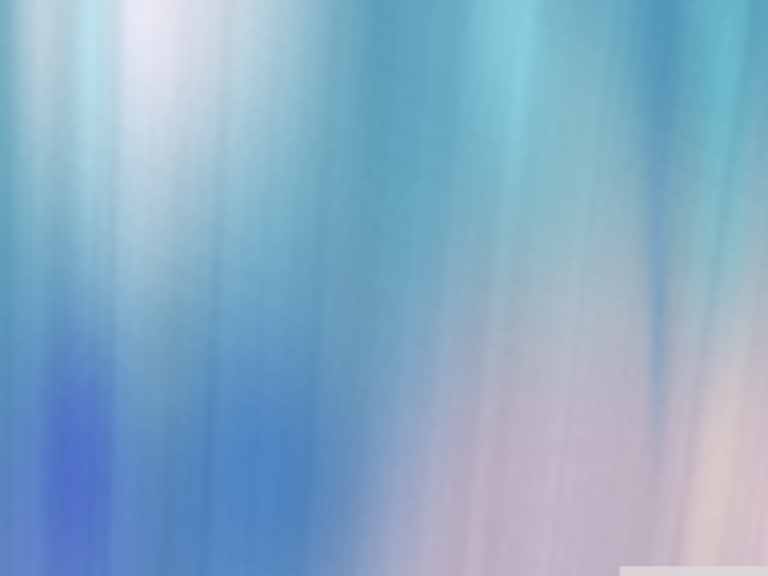
Write a WebGL 1 fragment shader that draws this background.

```glsl
precision highp float;

uniform vec2 u_resolution;

const vec3 TEAL = vec3(0.37, 0.64, 0.74);
const vec3 BLUE = vec3(0.35, 0.54, 0.75);
const vec3 SILVER = vec3(0.63, 0.72, 0.76);
const vec3 MAUVE = vec3(0.75, 0.70, 0.77);
const vec3 PEARL = vec3(0.82, 0.86, 0.89);
const vec3 WHITE_LILAC = vec3(0.92, 0.91, 0.96);
const vec3 ICE = vec3(0.75, 0.91, 0.95);
const vec3 MIST = vec3(0.67, 0.78, 0.83);
const vec3 SLATE = vec3(0.47, 0.64, 0.74);
const vec3 CYAN = vec3(0.56, 0.83, 0.89);
const vec3 AQUA = vec3(0.43, 0.75, 0.82);
const vec3 SAGE = vec3(0.55, 0.74, 0.78);
const vec3 DEEP_TEAL = vec3(0.30, 0.57, 0.72);
const vec3 COBALT = vec3(0.28, 0.50, 0.75);
const vec3 VIOLET = vec3(0.31, 0.43, 0.80);
const vec3 PERIWINKLE = vec3(0.41, 0.52, 0.79);
const vec3 STEEL = vec3(0.44, 0.61, 0.77);
const vec3 ROSE = vec3(0.86, 0.78, 0.81);
const vec3 CREAM = vec3(0.87, 0.82, 0.78);
const vec3 BAR_COLOR = vec3(0.87, 0.85, 0.86);

const vec2 BAR_CORNER = vec2(0.807, 0.017);
const float STREAK_FREQUENCY = 24.0;
const float STREAK_STRENGTH = 0.075;
const float STREAK_LEAN = 0.11;
const vec2 MOTTLE_CELLS = vec2(96.0, 72.0);
const float MOTTLE_STRENGTH = 0.012;

float hash(float n) {
  return fract(sin(n * 127.1) * 437.58);
}

float noise(float x) {
  float cell = floor(x);
  return mix(hash(cell), hash(cell + 1.0), smoothstep(0.0, 1.0, x - cell));
}

// Faint smooth variation across both axes
float mottle(vec2 p) {
  vec2 q = p * MOTTLE_CELLS;
  float row = floor(q.y);
  float below = noise(q.x + 37.0 * row);
  float above = noise(q.x + 37.0 * (row + 1.0));
  return mix(below, above, smoothstep(0.0, 1.0, q.y - row)) - 0.5;
}

// Soft elliptical falloff around a centre
float glow(vec2 p, vec2 center, vec2 radius) {
  vec2 d = (p - center) / radius;
  return exp(-dot(d, d));
}

// Fine bands that fan out slightly, centred on zero
float streaks(vec2 p) {
  float x = p.x - STREAK_LEAN * p.x * p.y;
  float sum = 0.0;
  float amplitude = 0.5;
  float frequency = STREAK_FREQUENCY;
  for (int i = 0; i < 4; i++) {
    sum += amplitude * (noise(x * frequency + float(i) * 17.0) - 0.5);
    amplitude *= 0.6;
    frequency *= 1.9;
  }
  return sum;
}

// Teal above blue, with silver then mauve rising on the right
vec3 baseWash(vec2 p) {
  vec3 color = mix(BLUE, TEAL, smoothstep(0.1, 0.75, p.y));
  float edge = 0.48 + 0.22 * p.y;
  float side = smoothstep(edge - 0.16, edge + 0.14, p.x);
  vec3 haze = mix(MAUVE, SILVER, smoothstep(0.15, 0.68, p.y));
  return mix(color, haze, side * (1.0 - smoothstep(0.45, 1.0, p.y)));
}

vec3 leftLights(vec3 color, vec2 p) {
  color = mix(color, PEARL, 0.92 * glow(p, vec2(0.26, 1.06), vec2(0.17, 0.42)));
  color = mix(color, MIST, 0.55 * glow(p, vec2(0.19, 0.60), vec2(0.065, 0.21)));
  color = mix(color, WHITE_LILAC, 0.95 * glow(p, vec2(0.20, 1.02), vec2(0.080, 0.34)));
  color = mix(color, PEARL, 0.80 * glow(p, vec2(0.060, 1.04), vec2(0.050, 0.38)));
  color = mix(color, ICE, 0.75 * glow(p, vec2(0.12, 1.02), vec2(0.026, 0.38)));
  color = mix(color, TEAL, 0.85 * glow(p, vec2(0.51, 0.95), vec2(0.058, 0.40)));
  return mix(color, SLATE, 0.50 * glow(p, vec2(0.46, 0.45), vec2(0.060, 0.25)));
}

vec3 leftDepths(vec3 color, vec2 p) {
  color = mix(color, COBALT, 0.80 * glow(p, vec2(0.33, 0.17), vec2(0.095, 0.18)));
  color = mix(color, PERIWINKLE, 0.75 * glow(p, vec2(0.02, -0.02), vec2(0.16, 0.20)));
  color = mix(color, SLATE, 0.45 * glow(p, vec2(0.21, 0.36), vec2(0.045, 0.14)));
  return mix(color, VIOLET, 0.85 * glow(p, vec2(0.10, 0.18), vec2(0.055, 0.21)));
}

vec3 rightLights(vec3 color, vec2 p) {
  color = mix(color, SAGE, 0.65 * glow(p, vec2(0.74, 0.80), vec2(0.070, 0.26)));
  color = mix(color, CYAN, 0.88 * glow(p, vec2(0.67, 0.96), vec2(0.058, 0.32)));
  color = mix(color, DEEP_TEAL, 0.70 * glow(p, vec2(0.862, 0.98), vec2(0.032, 0.38)));
  color = mix(color, SAGE, 0.60 * glow(p, vec2(0.93, 0.58), vec2(0.055, 0.18)));
  color = mix(color, AQUA, 0.85 * glow(p, vec2(0.94, 0.95), vec2(0.038, 0.36)));
  color = mix(color, ROSE, 0.85 * glow(p, vec2(1.00, 0.10), vec2(0.12, 0.28)));
  color = mix(color, STEEL, 0.55 * glow(p, vec2(0.857, 0.52), vec2(0.013, 0.24)));
  vec2 leaning = vec2(p.x - 0.13 * (p.y - 0.15), p.y);
  return mix(color, CREAM, 0.60 * glow(leaning, vec2(0.932, 0.15), vec2(0.030, 0.24)));
}

void main() {
  vec2 p = gl_FragCoord.xy / u_resolution;
  vec3 color = baseWash(p);
  color = leftLights(color, p);
  color = leftDepths(color, p);
  color = rightLights(color, p);
  color += STREAK_STRENGTH * streaks(p) + MOTTLE_STRENGTH * mottle(p);

  // Pale strip in the lower right corner
  vec2 soft = 1.0 / u_resolution;
  vec2 inside = smoothstep(-soft, soft, vec2(p.x - BAR_CORNER.x, BAR_CORNER.y - p.y));
  color = mix(color, BAR_COLOR, 0.85 * inside.x * inside.y);

  gl_FragColor = vec4(clamp(color, 0.0, 1.0), 1.0);
}
```
